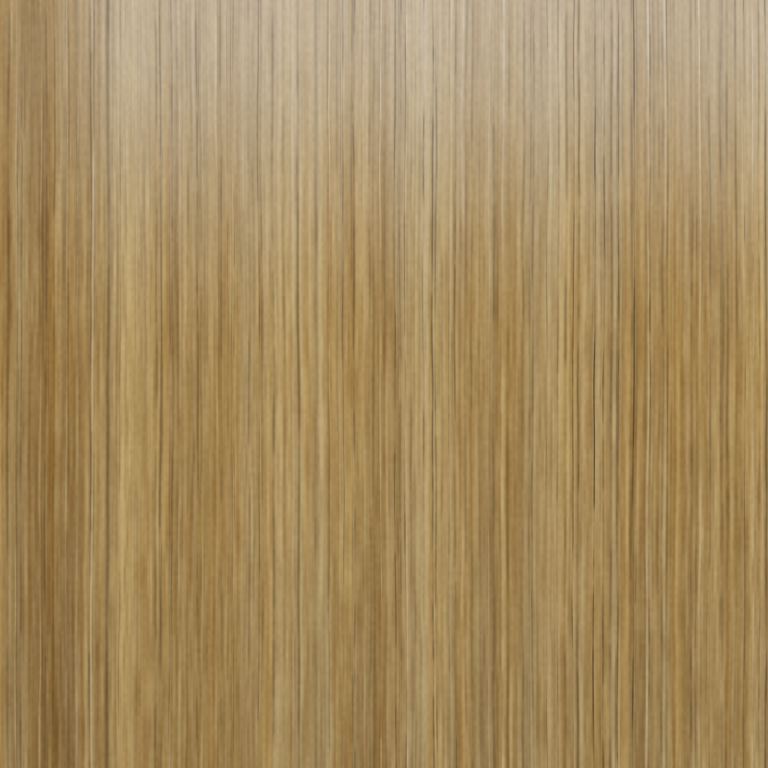
This texture is drawn by a Shadertoy shader. Its source:

```glsl
// Straight-grained wood veneer: broad vertical bands, fine fibre streaks,
// thin dark pores and pale threads, with a soft pale sheen near the top.
// Stretched noise makes the fibres; one jittered line per cell makes the pores.

float hash(vec2 p) {
    p = fract(p * vec2(0.1031, 0.1137));
    p += dot(p, p.yx + 33.33);
    return fract((p.x + p.y) * p.x * 17.0);
}

float noise(vec2 p) {
    vec2 cell = floor(p);
    vec2 f = fract(p);
    f = f * f * (3.0 - 2.0 * f);
    float low = mix(hash(cell), hash(cell + vec2(1, 0)), f.x);
    float high = mix(hash(cell + vec2(0, 1)), hash(cell + vec2(1, 1)), f.x);
    return mix(low, high, f.y);
}

// Thin vertical lines, one per column, broken along their length into dashes
float threads(vec2 p, float columns, float dashes, float seed) {
    float x = p.x * columns;
    float cover = 0.0;
    for (int i = -1; i <= 1; i++) {
        float id = floor(x) + float(i);
        float wobble = 0.0012 * columns * (noise(vec2(id * 5.0 + seed, p.y * 14.0)) - 0.5);
        float centre = id + 0.15 + 0.7 * hash(vec2(id, seed)) + wobble;
        float width = columns * mix(0.0010, 0.0021, hash(vec2(id, seed + 3.0)));
        float strength = 0.15 + 0.85 * pow(hash(vec2(id, seed + 7.0)), 1.7);
        float breaks = 0.65 * noise(vec2(id * 7.0 + seed, p.y * dashes))
                     + 0.35 * noise(vec2(id * 9.0 + seed, p.y * dashes * 3.7));
        float d = (x - centre) / width;
        cover = max(cover, strength * mix(0.3, 1.0, smoothstep(0.25, 0.7, breaks)) * exp(-d * d));
    }
    return cover;
}

void mainImage(out vec4 fragColor, in vec2 fragCoord) {
    vec2 uv = fragCoord / iResolution.xy;

    // Slight sideways drift of the fibres
    vec2 p = uv;
    p.x += 0.0010 * sin(uv.y * 5.0 + uv.x * 9.0) + 0.0004 * sin(uv.y * 17.0 + uv.x * 40.0);

    // Broad light and dark bands, with a darker strip at the left
    float leftStrip = 1.0 - smoothstep(0.13, 0.15, p.x);
    float tone = 0.78 + 0.15 * cos(32.2 * (p.x - 0.17) + 0.6 * sin(p.x * 11.0));
    tone -= 0.30 * leftStrip + 0.1 * smoothstep(0.78, 0.95, p.x);

    // Fibre streaks from wide to fine
    tone += 0.16 * (noise(vec2(p.x * 38.0, p.y * 0.7 + 4.0)) - 0.5);
    tone += 0.34 * (noise(vec2(p.x * 105.0 + 20.0, p.y * 1.2)) - 0.5);
    tone += 0.55 * (noise(vec2(p.x * 230.0 + 50.0, p.y * 3.0)) - 0.5);
    tone += 0.45 * (noise(vec2(p.x * 290.0, p.y * 20.0)) - 0.5);

    vec3 brown = vec3(0.53, 0.395, 0.205);
    vec3 paleTan = vec3(0.705, 0.595, 0.39);
    vec3 color = mix(brown, paleTan, clamp(tone, -0.2, 1.2));

    // Patches of warmer and greyer fibre
    float warmth = noise(vec2(p.x * 75.0 + 90.0, p.y * 1.3)) - 0.5;
    color += warmth * vec3(0.03, 0.0, -0.05);
    color *= mix(0.95, 1.01, smoothstep(0.0, 0.5, uv.y));

    // Pale sheen falling from the top edge
    float sheen = smoothstep(0.52, 1.03, uv.y) * mix(0.3, 1.0, smoothstep(0.0, 0.2, uv.x));
    color = mix(color, vec3(0.81, 0.77, 0.72), 0.64 * sheen);

    // Dark pores, denser toward the right and the left strip, sparse in light bands
    float density = 0.65 + 0.25 * smoothstep(0.55, 0.9, p.x) + 0.15 * leftStrip;
    density *= 0.55 + 0.75 * noise(vec2(p.x * 16.0 + 5.0, 2.0));
    float pores = max(threads(p, 55.0, 10.0, 11.0), 0.8 * threads(p, 120.0, 16.0, 31.0));
    vec3 poreColor = mix(vec3(0.34, 0.27, 0.175), vec3(0.47, 0.43, 0.38), sheen);
    color = mix(color, poreColor, min(density, 1.0) * pores);

    // Dark seam beside the left strip
    float seam = (p.x - 0.14) / 0.003;
    color = mix(color, poreColor, 0.6 * exp(-seam * seam) * (0.4 + 0.6 * noise(vec2(3.0, p.y * 12.0))));

    // Pale threads
    vec3 paleColor = mix(vec3(0.76, 0.68, 0.53), vec3(0.87, 0.84, 0.80), sheen);
    color = mix(color, paleColor, 0.65 * threads(p, 62.0, 12.0, 57.0));

    // Faint surface mottling
    color += 0.03 * (noise(uv * vec2(260.0, 170.0)) - 0.5);

    fragColor = vec4(color, 1.0);
}
```
